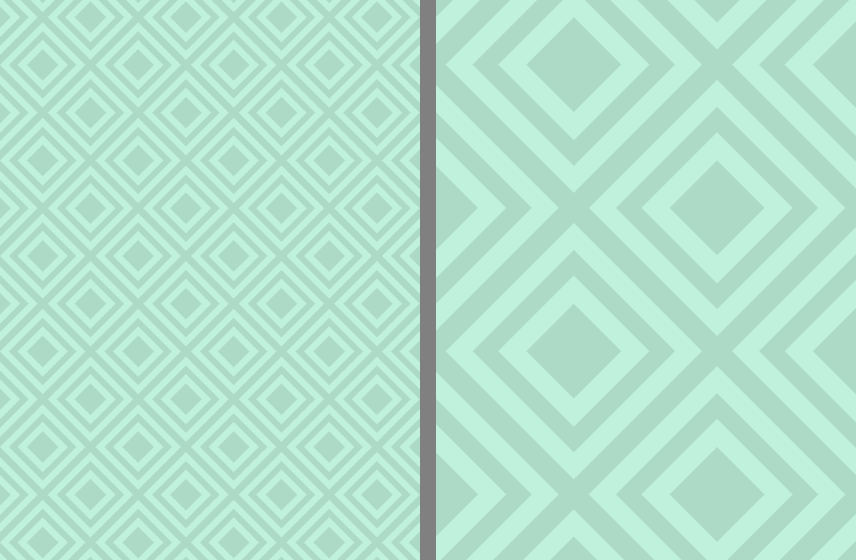
Left, the full canvas; right, a detail of the centre.
Reproduce this pattern procedurally as a WebGL 2 fragment shader.

```glsl
#version 300 es
precision highp float;
// Tone-on-tone lattice of concentric diamonds in soft mint.
// Rotating the plane by 45 degrees turns the lattice into unit squares,
// where a Chebyshev distance from each centre gives the nested bands.

uniform vec2 u_resolution;
out vec4 fragColor;

// Lengths are fractions of the canvas width.
const float PERIOD = 0.2274;               // spacing of diamonds along a row
const vec2 FIRST_CENTRE = vec2(0.1016, 0.0417);

// Band edges, as fractions of the distance from centre to cell border.
const vec2 INNER_RING = vec2(0.331, 0.528);
const vec2 OUTER_RING = vec2(0.706, 0.895);

const vec3 DARK_MINT = vec3(0.678, 0.851, 0.780);
const vec3 LIGHT_MINT = vec3(0.753, 0.945, 0.867);

// Distance from the nearest diamond centre: 0 there, 1 on the cell border.
float diamondDistance(vec2 p) {
  vec2 rotated = vec2(p.x + p.y, p.x - p.y) / PERIOD;
  vec2 offset = abs(fract(rotated + 0.5) - 0.5);
  return 2.0 * max(offset.x, offset.y);
}

// Smooth coverage of the band between edges.x and edges.y.
float band(float d, vec2 edges, float pixel) {
  vec2 inside = clamp((d - edges) / pixel + 0.5, 0.0, 1.0);
  return inside.x - inside.y;
}

void main() {
  vec2 p = gl_FragCoord.xy / u_resolution.x - FIRST_CENTRE;
  float d = diamondDistance(p);

  // One pixel measured in units of d, whose slope is 2 sqrt(2) / PERIOD.
  float pixel = 2.0 * sqrt(2.0) / (PERIOD * u_resolution.x);

  float light = band(d, INNER_RING, pixel) + band(d, OUTER_RING, pixel);
  fragColor = vec4(mix(DARK_MINT, LIGHT_MINT, light), 1.0);
}
```
